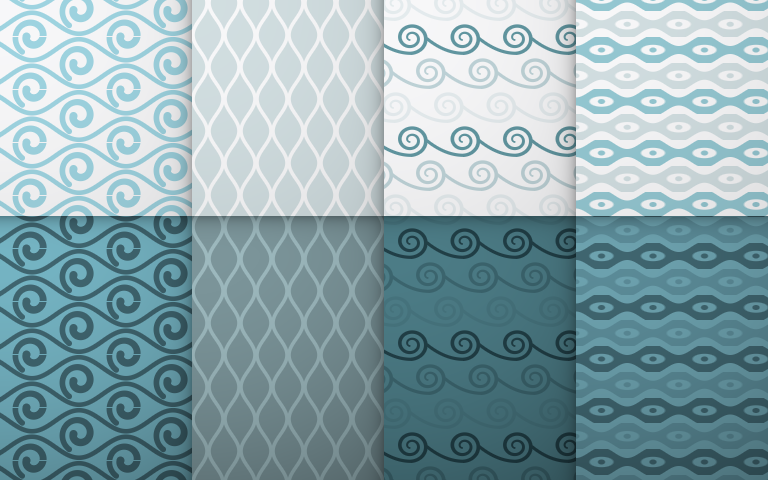
Give the GLSL for this pattern, as a Shadertoy shader.

```glsl
const float TAU = 6.2831853;
const float HEIGHT = 480.0;                  // design units per canvas height
const float PANEL_WIDTH = 192.0;
const float ROW_SPLIT = 216.0;               // where the dark row begins
const vec2 CURL_CELL = vec2(94.0, 53.0);
const vec2 CURL_ORIGIN = vec2(32.0, 36.5);
const vec2 OGEE_CELL = vec2(32.0, 64.0);
const vec2 SCROLL_CELL = vec2(52.5, 34.0);
const vec2 SCROLL_ORIGIN = vec2(27.0, 38.0);
const float SCROLL_SHIFT = 18.0;
const float BAND_PERIOD = 51.5;
const vec2 BAND_ORIGIN = vec2(25.5, 50.0);
const vec3 WHITE = vec3(0.97, 0.97, 0.975);
const vec3 MIST = vec3(0.82, 0.87, 0.88);
const vec3 SKY = vec3(0.62, 0.83, 0.88);
const vec3 TEAL = vec3(0.45, 0.62, 0.65);
const vec3 LAGOON = vec3(0.46, 0.71, 0.77);
const vec3 SLATE = vec3(0.49, 0.59, 0.61);
const vec3 SEA = vec3(0.30, 0.49, 0.53);
const vec3 DEEP = vec3(0.25, 0.40, 0.44);
const vec3 INK = vec3(0.13, 0.25, 0.28);

float pixelSize;

float cover(float d) { return clamp(0.5 - d / pixelSize, 0.0, 1.0); }

vec2 centred(vec2 p, vec2 cell) { return p - cell * round(p / cell); }

// Distance to an Archimedean spiral; x holds distance, y the nearest turn
vec2 spiral(vec2 p, float pitch, float first, float last) {
    float angle = atan(p.y, p.x) / TAU;
    vec2 nearest = vec2(1e3, 0.0);
    for (int i = 0; i < 4; i++) {
        float turn = clamp(angle + float(i), first, last);
        vec2 onCurve = pitch * turn * vec2(cos(turn * TAU), sin(turn * TAU));
        float d = length(p - onCurve);
        if (d < nearest.x) nearest = vec2(d, turn);
    }
    return nearest;
}

// Stacked sine lines along x, each in antiphase with its neighbours
float waveLines(vec2 p, float wavelength, float spacing, float amplitude) {
    float k = TAU / wavelength, base = round(p.y / spacing), d = 1e3;
    for (float i = -1.0; i <= 1.0; i++) {
        float line = base + i;
        float flip = mod(line, 2.0) < 0.5 ? 1.0 : -1.0;
        float y = line * spacing + flip * amplitude * cos(k * p.x);
        float slope = amplitude * k * sin(k * p.x);
        d = min(d, abs(p.y - y) / sqrt(1.0 + slope * slope));
    }
    return d;
}

float curl(vec2 p) {
    vec2 q = centred(p, CURL_CELL) * vec2(1.0, -1.0);
    vec2 s = spiral(q, 11.0, 0.5, 1.66);
    return s.x - mix(4.0, 2.8, smoothstep(0.5, 1.66, s.y));
}

vec3 curlPanel(vec2 p, bool dark) {
    vec2 q = p - CURL_ORIGIN;
    float lines = waveLines(q - vec2(0.0, 0.25 * CURL_CELL.y), CURL_CELL.x, 0.5 * CURL_CELL.y, 10.5) - 2.3;
    float d = min(lines, min(curl(q), curl(q - 0.5 * CURL_CELL)));
    return mix(dark ? LAGOON : WHITE, dark ? DEEP : SKY, cover(d));
}

vec3 ogeePanel(vec2 p, bool dark) {
    vec2 q = p - vec2(40.0, 67.0);
    float d = waveLines(q.yx, OGEE_CELL.y, 0.5 * OGEE_CELL.x, 7.0) - 1.8;
    return mix(dark ? SLATE : MIST, dark ? vec3(0.62, 0.73, 0.75) : WHITE, cover(d));
}

vec3 scrollPanel(vec2 p, bool dark) {
    float row = round((p.y - SCROLL_ORIGIN.y) / SCROLL_CELL.y);
    float tone = mod(row, 3.0);
    vec2 q = p - SCROLL_ORIGIN - vec2(tone * SCROLL_SHIFT, row * SCROLL_CELL.y);
    vec2 c = vec2(centred(q, SCROLL_CELL).x, q.y);
    vec2 s = spiral(c * vec2(0.92, 1.0), 6.8, 0.35, 2.25);
    float d = s.x - mix(0.9, 1.7, smoothstep(0.3, 1.6, s.y));
    // Swoosh from the foot of each scroll to the previous one
    float x = mod(q.x, SCROLL_CELL.x) - SCROLL_CELL.x;
    float y = 15.3 - 15.3 * x * x / 1400.0;
    float slope = 30.6 * x / 1400.0;
    float swoosh = abs(q.y - y) / sqrt(1.0 + slope * slope) - 1.6;
    d = min(d, max(swoosh, -37.5 - x));
    float strength = tone < 0.5 ? 1.0 : (tone < 1.5 ? 0.38 : 0.13);
    return mix(dark ? SEA : WHITE, dark ? INK : vec3(0.38, 0.59, 0.63), strength * cover(d));
}

vec3 bandPanel(vec2 p, bool dark) {
    vec2 q = p - BAND_ORIGIN;
    float row = round(2.0 * q.y / BAND_PERIOD);
    bool strong = mod(row, 2.0) < 0.5;
    q -= 0.5 * BAND_PERIOD * vec2(strong ? 0.0 : 1.0, row);
    float k = TAU / BAND_PERIOD;
    float slope = 5.3 * k * sin(k * q.x);
    float band = (abs(q.y) - 9.3 - 5.3 * cos(k * q.x)) / sqrt(1.0 + slope * slope);
    vec2 e = vec2(centred(q, vec2(BAND_PERIOD)).x, q.y);
    float eye = (length(e / vec2(12.0, 5.2)) - 1.0) * 5.2;
    float pupil = (length(e / vec2(3.6, 2.5)) - 1.0) * 2.5;
    vec3 paper = dark ? vec3(0.43, 0.64, 0.69) : WHITE;
    vec3 fill = strong ? (dark ? DEEP : vec3(0.58, 0.78, 0.82)) : (dark ? vec3(0.36, 0.55, 0.60) : MIST);
    vec3 color = mix(paper, fill, cover(band));
    color = mix(color, paper, cover(eye));
    return mix(color, fill, cover(pupil));
}

void mainImage(out vec4 fragColor, in vec2 fragCoord) {
    pixelSize = HEIGHT / iResolution.y;
    vec2 p = vec2(fragCoord.x, iResolution.y - fragCoord.y) * pixelSize;
    bool dark = p.y > ROW_SPLIT;
    float panel = clamp(floor(p.x / PANEL_WIDTH), 0.0, 3.0);
    vec2 q = vec2(p.x - panel * PANEL_WIDTH, p.y);
    vec3 color = panel < 0.5 ? curlPanel(q, dark) : panel < 1.5 ? ogeePanel(q, dark)
               : panel < 2.5 ? scrollPanel(q, dark) : bandPanel(q, dark);

    // Soft falloff toward the lower right, plus shadows at the sheet edges
    float down = dark ? (p.y - ROW_SPLIT) / (HEIGHT - ROW_SPLIT) : p.y / ROW_SPLIT;
    float across = q.x / PANEL_WIDTH;
    color *= 1.0 - (dark ? 0.22 : 0.05) * down * down - (dark ? 0.10 : 0.05) * across * across;
    if (panel < 2.5) color *= 1.0 - 0.27 * exp((q.x - PANEL_WIDTH) / 8.0);
    if (dark) color *= 1.0 - 0.30 * exp((ROW_SPLIT - p.y) / 8.0);
    fragColor = vec4(color, 1.0);
}
```
